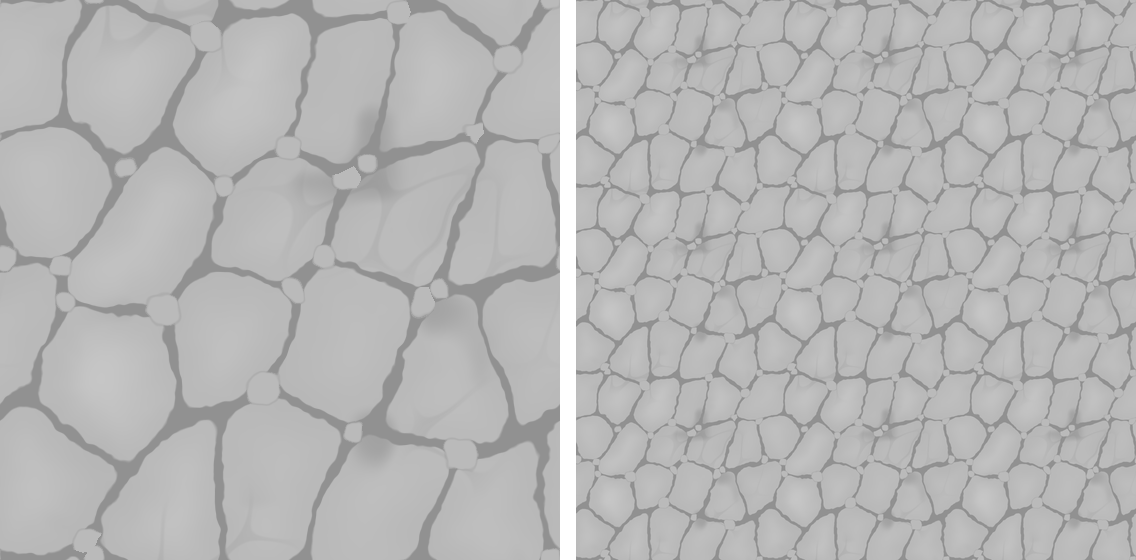
Left, the tile; right, the same tile 3 across and 3 down.
This texture map is drawn by a WebGL 1 fragment shader. Its source:

```glsl
precision highp float;
uniform vec2 u_resolution;

const vec2 GRAIN_AXIS = vec2(0.6, 0.8);
const float SQUASH = 0.7;
const float GAP_GRAY = 0.57;
const float PEBBLE_GRAY = 0.728;

struct Cell {
  vec2 id;        // wrapped grid index of the nearest site
  float edge;     // rounded distance to the cell border
  vec2 junction;  // offset to the closest meeting point of three cells
  vec2 key;       // shared label of that meeting point
};

float rand(vec2 p, float seed) {
  return fract(sin(dot(p, vec2(127.1, 311.7)) + seed * 17.3) * 43758.545);
}

vec2 wrap(vec2 p, vec2 period) {
  return floor(mod(p + 0.5, period));
}

// Value noise that repeats after n lattice steps
float noise(vec2 uv, float n, float seed) {
  vec2 p = uv * n, i = floor(p), f = p - i;
  f = f * f * (3.0 - 2.0 * f);
  vec2 period = vec2(n);
  float a = rand(wrap(i, period), seed);
  float b = rand(wrap(i + vec2(1, 0), period), seed);
  float c = rand(wrap(i + vec2(0, 1), period), seed);
  float d = rand(wrap(i + vec2(1, 1), period), seed);
  return mix(mix(a, b, f.x), mix(c, d, f.x), f.y);
}

vec2 noise2(vec2 uv, float n, float seed) {
  return vec2(noise(uv, n, seed), noise(uv, n, seed + 1.0)) - 0.5;
}

// Scale a vector along the long axis of the grains
vec2 stretch(vec2 v, float s) {
  return v + (s - 1.0) * GRAIN_AXIS * dot(GRAIN_AXIS, v);
}

// Jittered site in staggered rows, relative to uv, in squashed space
vec2 site(vec2 cell, vec2 grid, vec2 uv, float seed) {
  vec2 id = wrap(cell, grid);
  vec2 jitter = vec2(rand(id, seed), rand(id, seed + 1.0)) - 0.5;
  vec2 stagger = vec2(0.5 * mod(id.y, 2.0), 0.0);
  return stretch((cell + 0.5 + stagger + 0.65 * jitter) / grid - uv, SQUASH);
}

// Centre of the circle through three points
vec2 circumcentre(vec2 a, vec2 b, vec2 c) {
  vec2 u = b - a, v = c - a;
  float area = 2.0 * (u.x * v.y - u.y * v.x);
  if (abs(area) < 0.00001) return vec2(1.0);
  float uu = dot(u, u), vv = dot(v, v);
  return a + vec2(v.y * uu - u.y * vv, u.x * vv - v.x * uu) / area;
}

Cell grains(vec2 uv, vec2 grid, float seed) {
  vec2 base = floor(uv * grid);
  vec2 a = vec2(9.0), b = a, c = a, ia = base, ib = base, ic = base;
  // Three nearest sites
  for (int y = -2; y <= 2; y++) for (int x = -2; x <= 2; x++) {
    vec2 i = base + vec2(x, y);
    vec2 s = site(i, grid, uv, seed);
    float d = dot(s, s);
    if (d < dot(a, a)) { c = b; ic = ib; b = a; ib = ia; a = s; ia = i; }
    else if (d < dot(b, b)) { c = b; ic = ib; b = s; ib = i; }
    else if (d < dot(c, c)) { c = s; ic = i; }
  }
  // Smooth minimum of the distances to all borders
  float sum = 0.0;
  for (int y = -2; y <= 2; y++) for (int x = -2; x <= 2; x++) {
    vec2 s = site(base + vec2(x, y), grid, uv, seed), across = s - a;
    if (dot(across, across) > 0.00001) {
      float d = 0.5 * dot(a + s, across) / length(stretch(across, SQUASH));
      sum += exp(-75.0 * d);
    }
  }
  vec2 key = wrap(ia, grid) + wrap(ib, grid) + wrap(ic, grid);
  vec2 junction = stretch(circumcentre(a, b, c), 1.0 / SQUASH);
  return Cell(wrap(ia, grid), -log(sum) / 75.0, junction, key);
}

// Squarish round stone; negative inside, far away where there is none
float pebble(vec2 offset, vec2 key) {
  vec2 q = abs(offset);
  float radius = mix(0.015, 0.029, rand(key, 5.0));
  float d = pow(q.x * q.x * q.x + q.y * q.y * q.y + 1e-9, 1.0 / 3.0) - radius;
  return rand(key, 6.0) < 0.6 ? d : 1.0;
}

// Grain surface: pale middle, soft clouds, smudges and fine cracks
float face(vec2 uv, Cell grain) {
  float glow = smoothstep(0.0, 0.11, grain.edge) * mix(0.5, 1.5, rand(grain.id, 8.0));
  float clouds = noise(uv, 6.0, 20.0) + 0.4 * noise(uv, 17.0, 21.0) - 0.7;
  float smudge = smoothstep(0.68, 0.95, noise(uv, 9.0, 22.0)) * smoothstep(0.45, 0.7, noise(uv, 4.0, 23.0));
  Cell shard = grains(uv + 0.03 * noise2(uv, 11.0, 24.0), vec2(7, 6), 30.0);
  float broken = smoothstep(0.45, 0.7, noise(uv, 5.0, 26.0));
  float crack = 1.0 - smoothstep(0.0, 0.005, shard.edge);
  float facet = rand(shard.id, 9.0) - 0.5;
  return 0.724 + 0.034 * glow + 0.02 * clouds - 0.09 * smudge + broken * (0.012 * facet - 0.03 * crack);
}

void main() {
  vec2 uv = gl_FragCoord.xy / u_resolution;
  float soft = max(0.0015, 1.0 / min(u_resolution.x, u_resolution.y));
  // Bent and ragged borders
  vec2 warped = uv + 0.035 * noise2(uv, 10.0, 10.0) + 0.009 * noise2(uv, 38.0, 12.0) + 0.004 * noise2(uv, 90.0, 14.0);
  Cell grain = grains(warped, vec2(5, 4), 3.0);
  float halfGap = 0.0015 + 0.0075 * noise(uv, 13.0, 16.0) + 0.002 * noise(uv, 60.0, 17.0);
  float gray = mix(GAP_GRAY, face(uv, grain), smoothstep(-soft, soft, grain.edge - halfGap));
  // Small stones wedged into the junctions, with a thin dim rim
  float stone = pebble(grain.junction, grain.key);
  gray = mix(gray, PEBBLE_GRAY, 1.0 - smoothstep(-soft, soft, stone));
  gray -= 0.045 * (1.0 - smoothstep(0.0, 2.0 * soft, abs(stone))) * step(0.65, gray);
  gl_FragColor = vec4(vec3(gray), 1.0);
}
```
